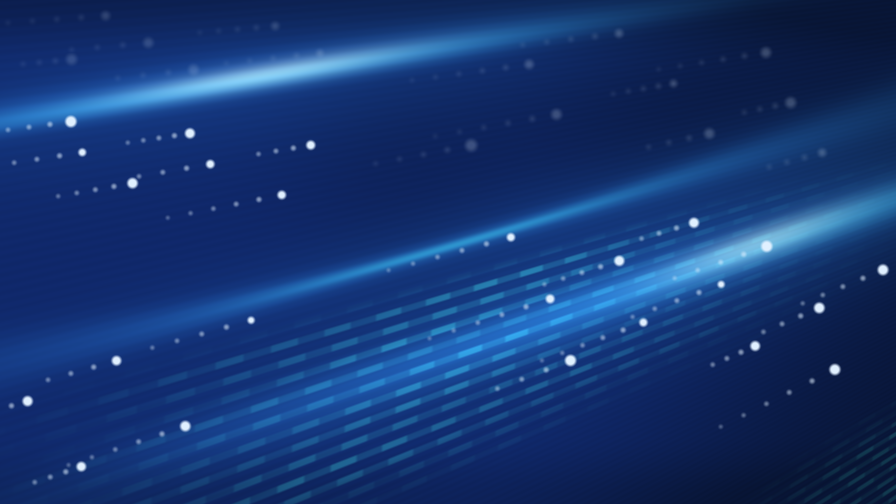
Write a Shadertoy shader that draws this background.

```glsl
// Deep blue abstract backdrop: slanted light beams, dashed data lanes and trails of glowing dots.

// Layout, in units of the canvas height
const vec2 VANISH = vec2(3.54, 1.21);       // point where lanes and trails converge
const vec2 UPPER_BEAM = vec2(0.53, 0.847);
const vec2 MIDDLE_BEAM = vec2(0.90, 0.513);
const vec2 LOWER_BEAM = vec2(1.505, 0.509);
const float LANE_STEP = 0.0118;             // slope difference between lanes
const float DASH_STEP = 0.036;              // dash period in log distance
const float FINE_STEP = 0.005;
const float FINE_STRENGTH = 0.018;

// Palette: two grounds, then the light that is added to them
const vec3 NAVY = vec3(0.030, 0.080, 0.205);
const vec3 ROYAL = vec3(0.060, 0.155, 0.415);
const vec3 AZURE = vec3(0.080, 0.260, 0.360);
const vec3 CYAN = vec3(0.090, 0.340, 0.240);
const vec3 PALE = vec3(0.360, 0.210, 0.060);
const vec3 DOT_WHITE = vec3(0.88, 0.94, 1.0);

float hash(float n) { return fract(sin(n * 127.1) * 4375.85); }

vec2 gradientAt(vec2 cell) {
    float angle = 6.2832 * hash(dot(cell, vec2(1.0, 5.73)));
    return vec2(cos(angle), sin(angle));
}

float gradientNoise(vec2 p) {
    vec2 i = floor(p), f = fract(p), e = vec2(0.0, 1.0);
    vec2 w = f * f * f * (f * (f * 6.0 - 15.0) + 10.0);
    float low = mix(dot(gradientAt(i), f), dot(gradientAt(i + e.yx), f - e.yx), w.x);
    float high = mix(dot(gradientAt(i + e), f - e), dot(gradientAt(i + e.yy), f - e.yy), w.x);
    return mix(low, high, w.y);
}

float bell(float x, float width) { x /= width; return exp(-x * x); }

// Signed height above a slightly bent line through the anchor
float heightAbove(vec2 p, vec2 anchor, float slope, float bend) {
    float dx = p.x - anchor.x;
    return p.y - anchor.y - slope * dx - bend * dx * dx;
}

vec3 backdrop(vec2 p) {
    float shade = 0.95 * smoothstep(0.85, 1.75, p.x - 0.75 * p.y);
    shade += 0.65 * bell(length((p - vec2(1.70, 0.90)) * vec2(0.6, 1.0)), 0.24);
    shade += 0.40 * bell(length((p - vec2(1.30, 0.75)) * vec2(0.6, 1.0)), 0.20);
    shade += 0.30 * smoothstep(0.14, 0.0, p.y) + 0.55 * smoothstep(0.86, 1.02, p.y);
    shade += 0.25 * bell(length(p - vec2(0.80, 0.68)), 0.25);
    return mix(ROYAL, NAVY, clamp(shade, 0.0, 1.0));
}

vec3 beams(vec2 p) {
    vec3 light = vec3(0.0);

    // Upper beam: crisp below, hazy above
    float h = heightAbove(p, UPPER_BEAM, 0.168, 0.0);
    float dx = p.x - UPPER_BEAM.x;
    float along = bell(dx, dx > 0.0 ? 0.75 : 0.95);
    light += along * AZURE * (0.75 * bell(h, h > 0.0 ? 0.042 : 0.028) + 0.24 * bell(h, 0.13));
    light += CYAN * 0.60 * bell(dx + 0.05, 0.54) * bell(h, 0.020);
    light += PALE * bell(dx, 0.27) * bell(h - 0.006, 0.022);

    // Middle beam: thin core that widens towards both ends
    h = heightAbove(p, MIDDLE_BEAM, 0.285, 0.03);
    dx = p.x - MIDDLE_BEAM.x;
    float width = 0.009 + 0.040 * dx * dx;
    light += CYAN * 0.75 * bell(dx, 0.36) * bell(h, width);
    light += AZURE * 0.48 * bell(dx, 1.1) * bell(h, 0.012 + width);
    light += AZURE * 0.18 * bell(dx, 0.9) * bell(h, 0.085);

    // Lower beam: broad glow fading to the left, wide and blue on the right
    h = heightAbove(p, LOWER_BEAM, 0.345, 0.0);
    dx = p.x - LOWER_BEAM.x;
    float reach = bell(dx, dx > 0.0 ? 0.70 : 0.95);
    light += AZURE * reach * (0.60 * bell(h, 0.044) + 0.38 * bell(h - 0.02, 0.14));
    light += CYAN * 0.52 * bell(dx - 0.03, 0.34) * bell(h, 0.030);
    light += PALE * 0.85 * bell(dx, 0.18) * bell(h - 0.008, 0.030);
    light += AZURE * 0.22 * bell(dx + 0.60, 0.50) * bell(h, 0.07);
    return light;
}

vec3 lanes(vec2 p) {
    vec2 toVanish = VANISH - p;
    float slope = toVanish.y / toVanish.x;
    float lane = slope / LANE_STEP;
    float row = floor(lane);
    float blur = fwidth(lane) * 0.6 + 0.04;
    float stripe = smoothstep(0.20 + blur, 0.20 - blur, abs(fract(lane) - 0.5));

    float distanceLog = log(toVanish.x) / DASH_STEP;
    float u = distanceLog + hash(row) * 5.0;
    float edge = fwidth(distanceLog) + 0.02;
    float dash = smoothstep(0.25 + edge, 0.25 - edge, abs(fract(u) - 0.5));
    float variation = 0.9 + 0.7 * gradientNoise(vec2(u * 0.2, row * 0.73));

    float fan = smoothstep(0.283, 0.30, slope) * smoothstep(0.445, 0.39, slope) * bell(p.x - 0.88, 0.50);
    float corner = 0.6 * smoothstep(0.56, 0.61, slope) * smoothstep(1.4, 1.78, p.x);
    float fine = sin(6.2832 * slope / FINE_STEP) * FINE_STRENGTH;
    return CYAN * stripe * (0.35 + 0.38 * dash) * variation * (fan + corner) + ROYAL * fine;
}

// Trails of small dots, each led by a larger one on the right
float trails(vec2 p, int count, vec2 centre, vec2 spread, float seed, float softness) {
    float light = 0.0;
    for (int i = 0; i < count; i++) {
        float id = seed + float(i) * 3.7;
        vec2 cell = vec2((float(i) + hash(id)) / float(count), fract(hash(seed) + float(i) * 0.618));
        vec2 head = centre + spread * (2.0 * cell - 1.0);
        vec2 dir = normalize(VANISH - head);
        vec2 q = p - head;
        float gap = mix(0.030, 0.052, hash(id + 2.1));
        float t = -dot(q, dir);
        float k = clamp(floor(t / gap + 0.5), 0.0, 3.0 + floor(3.0 * hash(id + 4.9)));
        float d = length(vec2(t - k * gap, dot(q, vec2(-dir.y, dir.x))));
        float radius = k < 0.5 ? mix(0.006, 0.011, hash(id + 6.2)) : 0.0050 - 0.0003 * k;
        float blur = softness + 1.0 / iResolution.y;
        float strength = k < 0.5 ? 1.0 : 0.62 - 0.06 * k;
        light = max(light, strength * smoothstep(radius + blur, radius - blur, d));
    }
    return light;
}

void mainImage(out vec4 fragColor, in vec2 fragCoord) {
    vec2 p = fragCoord / iResolution.y;
    vec3 color = backdrop(p) + beams(p) + lanes(p);

    // Sharp clusters, then dim defocused ones
    float dots = trails(p, 7, vec2(0.36, 0.68), vec2(0.30, 0.08), 2.0, 0.002);
    dots = max(dots, trails(p, 5, vec2(0.27, 0.21), vec2(0.23, 0.17), 41.0, 0.002));
    dots = max(dots, trails(p, 12, vec2(1.38, 0.40), vec2(0.38, 0.16), 83.0, 0.002));
    dots = max(dots, 0.22 * trails(p, 9, vec2(1.30, 0.82), vec2(0.42, 0.13), 127.0, 0.005));
    dots = max(dots, 0.16 * trails(p, 6, vec2(0.38, 0.91), vec2(0.32, 0.07), 163.0, 0.005));
    fragColor = vec4(mix(color, DOT_WHITE, dots), 1.0);
}
```
